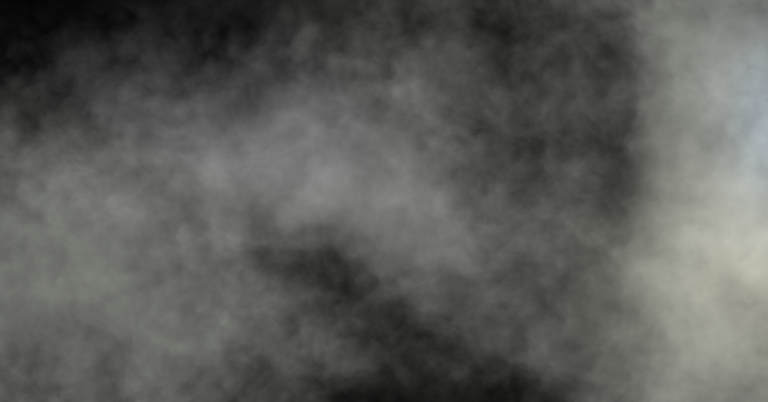
A WebGL 1 fragment shader for this texture:

```glsl
precision highp float;
uniform vec2 u_resolution;

#define BASE_LIGHT 0.365
#define WARP 0.15
#define BILLOW 0.25
#define WISP 0.20
#define MOTTLE 0.13
#define NEUTRAL vec3(0.995, 1.01, 0.965)
#define WARM vec3(1.02, 1.02, 0.94)
#define COOL vec3(0.95, 1.01, 1.05)

float hash(vec2 p) {
  vec3 q = fract(vec3(p.xyx) * 0.1031);
  q += dot(q, q.yzx + 33.33);
  return fract((q.x + q.y) * q.z);
}

float noise(vec2 p) {
  vec2 i = floor(p), f = fract(p);
  f = f * f * (3.0 - 2.0 * f);
  return mix(mix(hash(i), hash(i + vec2(1.0, 0.0)), f.x),
             mix(hash(i + vec2(0.0, 1.0)), hash(i + vec2(1.0, 1.0)), f.x), f.y);
}

// Layered noise centred on zero, rotated at every octave
float fbm(vec2 p) {
  float sum = 0.0, weight = 0.5;
  for (int i = 0; i < 5; i++) {
    sum += weight * (noise(p) - 0.5);
    p = mat2(0.8, 0.6, -0.6, 0.8) * p * 2.03 + 17.3;
    weight *= 0.5;
  }
  return sum;
}

// Soft elliptical patch of light or shade
float puff(vec2 p, vec2 center, vec2 radius, float angle) {
  float c = cos(angle), s = sin(angle);
  vec2 d = p - center;
  d = vec2(c * d.x + s * d.y, c * d.y - s * d.x) / radius;
  return exp(-dot(d, d));
}

// Broad lighting across the fog
float lighting(vec2 p, float right) {
  float v = BASE_LIGHT;
  v += 0.11 * puff(p, vec2(0.20, 0.30), vec2(0.42, 0.28), 0.0);
  v += 0.14 * puff(p, vec2(0.75, 0.58), vec2(0.52, 0.19), -0.5);
  v += 0.38 * puff(p, vec2(right, 0.36), vec2(0.28, 0.32), 0.0);
  v += 0.20 * puff(p, vec2(right - 0.12, 0.80), vec2(0.23, 0.24), 0.4);
  v -= 0.34 * puff(p, vec2(0.0, 1.06), vec2(0.55, 0.32), -0.1);
  v -= 0.23 * puff(p, vec2(0.90, 1.06), vec2(0.65, 0.24), 0.0);
  v -= 0.22 * puff(p, vec2(0.85, 0.27), vec2(0.34, 0.13), -0.45);
  v -= 0.25 * puff(p, vec2(1.05, 0.0), vec2(0.40, 0.10), 0.0);
  v -= 0.12 * puff(p, vec2(1.26, 0.62), vec2(0.15, 0.24), 0.2);
  v -= 0.13 * puff(p, vec2(1.56, 0.65), vec2(0.10, 0.26), 0.0);
  v -= 0.11 * puff(p, vec2(0.0, 0.0), vec2(0.60, 0.14), 0.0);
  return v;
}

void main() {
  vec2 p = gl_FragCoord.xy / u_resolution.y;
  float right = u_resolution.x / u_resolution.y;

  // Turbulent displacement
  vec2 warp = vec2(fbm(p * 3.2 + 4.7), fbm(p * 3.2 + 31.9));
  vec2 q = p + WARP * warp;

  // Large billows, curling wisps and fine mottled smoke
  float billow = fbm(q * 3.6 + 8.1);
  float wisp = fbm(q * vec2(11.0, 12.0) + 53.0);
  vec2 curl = vec2(wisp, fbm(q * 12.0 + 71.0));
  float mottle = fbm(p * vec2(28.0, 30.0) + curl * 1.6 + 90.0);

  float light = lighting(q, right);
  float smooth_fog = mix(1.0, 0.6, smoothstep(0.30, 0.50, light));
  float lit = smoothstep(-0.05, 0.22, light);
  light += BILLOW * billow * lit;
  light += (WISP * wisp + MOTTLE * mottle) * smooth_fog * lit;
  light = max(light, 0.012);

  // Warm lamp glow low on the right, cool glow above it and at upper left
  vec3 tint = mix(NEUTRAL, WARM, puff(p, vec2(right, 0.30), vec2(0.50, 0.32), 0.0));
  tint = mix(tint, COOL, puff(p, vec2(right + 0.02, 0.72), vec2(0.13, 0.22), 0.0));
  tint = mix(tint, vec3(1.0, 1.0, 1.01), puff(p, vec2(0.55, 0.75), vec2(0.55, 0.25), -0.4));
  gl_FragColor = vec4(clamp(light * tint, 0.0, 1.0), 1.0);
}
```
